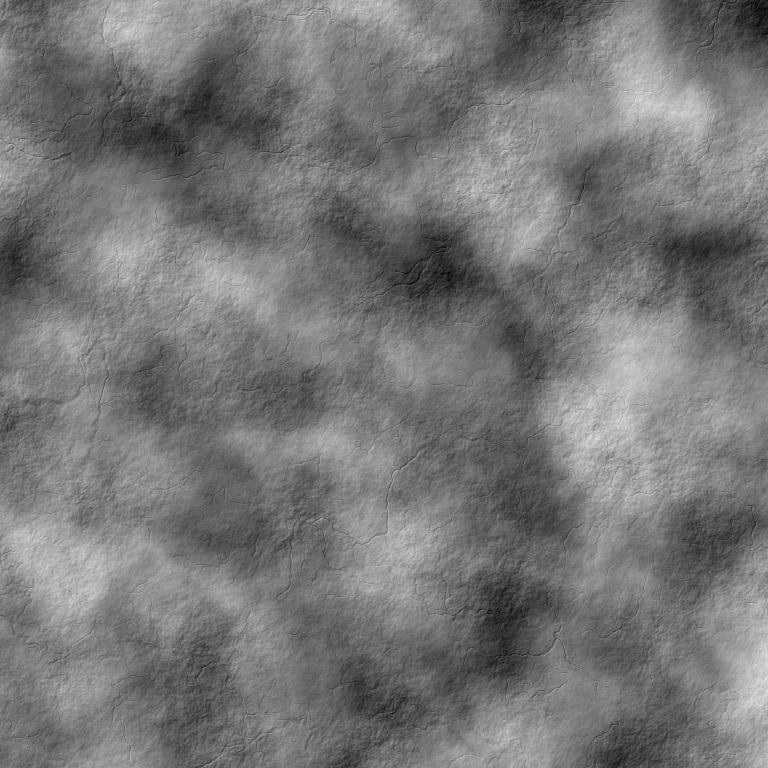
Give the GLSL for this texture, as a Shadertoy shader.

```glsl
// Grey weathered rock: soft cloudy stains over an embossed, finely cracked surface.

const float MEAN_GREY = 0.464;
const float STAIN_CONTRAST = 0.45;
const float RELIEF_CONTRAST = 0.22;
const float PIT_CONTRAST = 0.035;
const float CRACK_SHADE = 0.05;
const float LIGHT_STEP = 0.0016;
const vec2 LIGHT_DIR = vec2(-0.707, 0.707);

// Integer hash of a lattice cell, two values in 0..1
vec2 hash2(vec2 cell, uint seed) {
    uvec2 v = uvec2(ivec2(cell)) * 1664525u + 1013904223u + seed * 7919u;
    v.x += v.y * 1664525u;
    v.y += v.x * 1664525u;
    v ^= v >> 16u;
    v.x += v.y * 1664525u;
    v.y += v.x * 1664525u;
    v ^= v >> 16u;
    return vec2(v & 65535u) / 65535.0;
}

float cornerSlope(vec2 cell, vec2 offset, uint seed) {
    vec2 slope = hash2(cell, seed) * 2.0 - 1.0 + 1e-4;
    return dot(normalize(slope), offset);
}

float gradientNoise(vec2 p, uint seed) {
    vec2 i = floor(p), f = p - i;
    vec2 u = f * f * f * (f * (f * 6.0 - 15.0) + 10.0);
    vec2 e = vec2(1.0, 0.0);
    float low = mix(cornerSlope(i, f, seed), cornerSlope(i + e.xy, f - e.xy, seed), u.x);
    float high = mix(cornerSlope(i + e.yx, f - e.yx, seed),
                     cornerSlope(i + e.xx, f - e.xx, seed), u.x);
    return mix(low, high, u.y);
}

// Layered noise; every octave is turned to hide the lattice
float fbm(vec2 p, int octaves, float gain, uint seed) {
    const mat2 TURN = mat2(1.6, 1.2, -1.2, 1.6);
    float sum = 0.0, amplitude = 1.0;
    for (int i = 0; i < octaves; i++) {
        sum += amplitude * gradientNoise(p, seed + uint(i));
        p = TURN * p + 3.7;
        amplitude *= gain;
    }
    return sum;
}

// Approximate distance to the nearest border between scattered cells
float cellBorder(vec2 p, uint seed) {
    vec2 home = floor(p);
    float nearest = 9.0, second = 9.0;
    for (int y = -1; y <= 1; y++) {
        for (int x = -1; x <= 1; x++) {
            vec2 cell = home + vec2(x, y);
            float d = length(cell + hash2(cell, seed) - p);
            second = min(second, max(nearest, d));
            nearest = min(nearest, d);
        }
    }
    return 0.5 * (second - nearest);
}

// Broken crack lines, 1 at the centre of a crack
float cracks(vec2 p, float scale, float width, float cover, uint seed) {
    float border = cellBorder(p * scale, seed) / scale;
    float patches = smoothstep(-cover, 0.4 - cover, gradientNoise(p * scale * 0.9, seed + 5u));
    return patches * (1.0 - smoothstep(0.0, width, border));
}

vec2 jaggedWarp(vec2 p) {
    return p + 0.06 * vec2(fbm(p * 9.0, 5, 0.52, 11u), fbm(p * 9.0, 5, 0.52, 23u));
}

float crackNetwork(vec2 p) {
    vec2 q = jaggedWarp(p);
    float large = cracks(q, 5.0, 0.0028, 0.08, 31u);
    float medium = cracks(q + 0.37, 12.0, 0.0024, 0.08, 47u);
    float small = cracks(q + 0.71, 25.0, 0.0022, 0.08, 53u);
    return max(large, max(0.75 * medium, 0.55 * small));
}

// Surface height: fine grit and low swells
float rockHeight(vec2 p) {
    float grit = fbm(p * 38.0, 4, 0.68, 71u);
    return grit * (1.0 + gradientNoise(p * 8.0, 83u));
}

// Broad light and dark blotches with uneven edges
float stains(vec2 p) {
    vec2 drift = 0.035 * vec2(gradientNoise(p * 9.0, 91u), gradientNoise(p * 9.0, 97u));
    return fbm((p + drift) * 5.6, 5, 0.47, 101u);
}

void mainImage(out vec4 fragColor, in vec2 fragCoord) {
    vec2 p = fragCoord / iResolution.y + 2.3;
    vec2 towardLight = p + LIGHT_DIR * LIGHT_STEP;

    // Emboss the surface by comparing heights along the light
    float crack = crackNetwork(p);
    float height = rockHeight(p);
    float relief = height - rockHeight(towardLight);
    float crackRelief = crackNetwork(towardLight) - crack;

    float grey = MEAN_GREY + STAIN_CONTRAST * stains(p);
    grey += RELIEF_CONTRAST * relief + PIT_CONTRAST * height;
    grey += 0.13 * crackRelief - CRACK_SHADE * crack;
    fragColor = vec4(vec3(clamp(grey, 0.0, 1.0)), 1.0);
}
```
